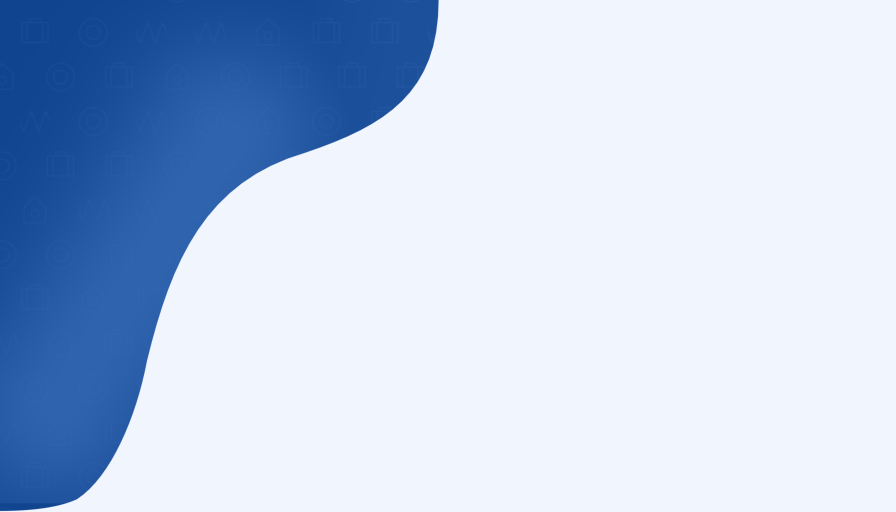
Give the GLSL for this background, as a Shadertoy shader.

```glsl
// Pale backdrop with a wavy blue corner, a soft diagonal glow and faint line icons.
#define PAPER vec3(0.942, 0.961, 0.997)
#define DEEP_BLUE vec3(0.065, 0.265, 0.555)
#define LIGHT_BLUE vec3(0.185, 0.390, 0.680)
#define ASPECT 1.7455
#define GLOW_START vec2(0.443, 0.273)
#define GLOW_END vec2(0.114, 0.795)
#define GLOW_WIDTH 0.216
#define ICON_PITCH vec2(0.1136, 0.0868)
#define ICON_SIZE 0.030
#define ICON_STRENGTH 0.022
#define SEAM_Y 0.983
#define CURVE_STEPS 16

float hash(vec2 p) {
    return fract(sin(dot(p, vec2(127.1, 311.7))) * 4375.85);
}

float segmentDistance(vec2 p, vec2 a, vec2 b) {
    vec2 ab = b - a;
    return length(p - a - ab * clamp(dot(p - a, ab) / dot(ab, ab), 0.0, 1.0));
}

float boxDistance(vec2 p, vec2 halfSize) {
    vec2 d = abs(p) - halfSize;
    return length(max(d, 0.0)) + min(max(d.x, d.y), 0.0);
}

vec2 bezier(vec2 a, vec2 b, vec2 c, vec2 d, float t) {
    float s = 1.0 - t;
    return s * s * s * a + 3.0 * s * t * (s * b + t * c) + t * t * t * d;
}

// Signed distance to the wavy edge, negative on the blue side
float waveDistance(vec2 p) {
    vec2 knots[13] = vec2[13](
        vec2(0.8545, 0.0), vec2(0.8545, 0.182), vec2(0.750, 0.2455),
        vec2(0.5955, 0.298), vec2(0.400, 0.3545), vec2(0.334, 0.509),
        vec2(0.2864, 0.7045), vec2(0.266, 0.8136), vec2(0.216, 0.932),
        vec2(0.150, 0.975), vec2(0.1136, 0.992), vec2(0.057, 0.998),
        vec2(0.0, 0.998));
    float nearest = 10.0, side = 1.0;
    vec2 a = knots[0];
    for (int k = 0; k < 12; k += 3) {
        for (int i = 1; i <= CURVE_STEPS; i++) {
            float t = float(i) / float(CURVE_STEPS);
            vec2 b = bezier(knots[k], knots[k + 1], knots[k + 2], knots[k + 3], t);
            nearest = min(nearest, segmentDistance(p, a, b));
            if (p.y >= a.y && p.y < b.y) {
                float edgeX = mix(a.x, b.x, (p.y - a.y) / (b.y - a.y));
                if (p.x < edgeX) side = -1.0;
            }
            a = b;
        }
    }
    return nearest * side;
}

// Outline distance of one of four simple icons in a unit cell
float iconDistance(vec2 q, float kind) {
    if (kind < 0.25) {
        float r = length(q);
        return min(abs(r - 0.9), abs(r - 0.45));
    }
    if (kind < 0.5) {
        float body = boxDistance(q, vec2(0.85, 0.65));
        float straps = max(abs(abs(q.x) - 0.5), body);
        float handle = abs(boxDistance(q + vec2(0.0, 0.78), vec2(0.35, 0.13)));
        return min(min(abs(body), straps), handle);
    }
    if (kind < 0.75) {
        float roof = max((abs(q.x) - q.y - 0.9) * 0.7, q.y - 0.8);
        float house = abs(max(roof, abs(q.x) - 0.7));
        return min(house, abs(length(q - vec2(0.0, 0.2)) - 0.25));
    }
    float wave = abs(q.y - 0.55 * sin(q.x * 6.5)) * 0.35;
    return max(wave, abs(q.x) - 0.95);
}

// Staggered rows of icons
float iconPattern(vec2 p, float pixel) {
    float row = round((p.y - 0.0636) / ICON_PITCH.y);
    vec2 origin = vec2(0.068 + 0.05 * mod(row, 2.0), 0.0636);
    vec2 cell = round((p - origin) / ICON_PITCH);
    vec2 q = (p - origin - cell * ICON_PITCH) / ICON_SIZE;
    float d = iconDistance(q, hash(cell + 3.0)) * ICON_SIZE;
    return 1.0 - smoothstep(0.0, pixel + 0.001, d);
}

void mainImage(out vec4 fragColor, in vec2 fragCoord) {
    vec2 uv = fragCoord / iResolution.xy;
    vec2 p = vec2(uv.x * ASPECT, 1.0 - uv.y);
    float pixel = 1.0 / iResolution.y;

    // Diagonal glow, with a softer lift toward the right
    float reach = segmentDistance(p, GLOW_START, GLOW_END) / GLOW_WIDTH;
    float glow = exp(-reach * reach);
    float lift = 0.4 * smoothstep(0.42, 0.84, p.x);
    float light = max(glow, lift) + 0.3 * min(glow, lift);
    light *= 1.0 - 0.9 * smoothstep(-pixel, pixel, p.y - SEAM_Y);
    vec3 blue = mix(DEEP_BLUE, LIGHT_BLUE, clamp(light, 0.0, 1.0));

    // Icons fade inside the glow
    blue += ICON_STRENGTH * (1.0 - 0.75 * glow) * iconPattern(p, pixel);

    float paperMask = smoothstep(-0.75 * pixel, 0.75 * pixel, waveDistance(p));
    fragColor = vec4(mix(blue, PAPER, paperMask), 1.0);
}
```
